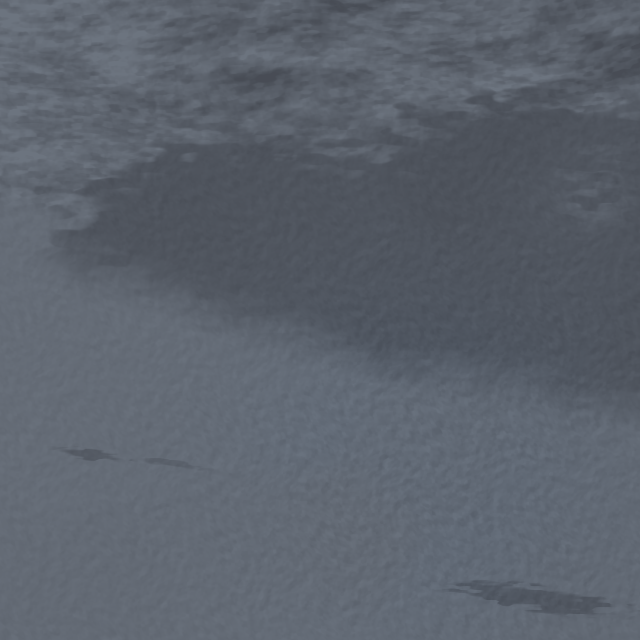
Give the GLSL for this texture, as a WebGL 2 fragment shader.

```glsl
#version 300 es
precision highp float;
// Slate-grey hillside: a soft shadow band between streaked rock and a grainy smooth slope.

#define SHADE_COLOR vec3(0.300, 0.320, 0.355)
#define SLOPE_COLOR vec3(0.396, 0.424, 0.465)
#define BLUE_TINT vec3(-0.014, -0.004, 0.006)
#define SHADOW_SOFTNESS 0.055
#define ROCK_CONTRAST 0.75
#define STREAK_DETAIL 0.75
#define GRAIN_SCALE 95.0
#define GRAIN_STRENGTH 0.3
#define MARK_DEPTH 0.68

uniform vec2 u_resolution;
out vec4 fragColor;

vec3 hash3(vec2 cell) {
  vec3 q = fract(cell.xyx * vec3(0.1031, 0.1030, 0.0973));
  q += dot(q, q.yxz + 33.33);
  return fract((q.xxy + q.yzz) * q.zyx);
}

// Smooth cellular noise: cell values blended by distance to jittered centres.
float cellNoise(vec2 p) {
  vec2 base = floor(p);
  float total = 0.0, weight = 0.0;
  for (int j = -1; j <= 1; j++) {
    for (int i = -1; i <= 1; i++) {
      vec2 cell = base + vec2(i, j);
      vec3 h = hash3(cell + 100.0);
      vec2 d = cell + 0.15 + 0.7 * h.xy - p;
      float w = exp(-7.0 * dot(d, d));
      total += w * h.z;
      weight += w;
    }
  }
  return total / weight;
}

float blob(vec2 p, vec2 center, vec2 radius) {
  vec2 d = (p - center) / radius;
  return exp(-dot(d, d));
}

// Horizontal streaks and patches of the upper rock.
float rockTone(vec2 p) {
  vec2 bent = p + vec2(0.0, 0.01 * sin(9.0 * p.x + 14.0 * p.y) - 0.06 * p.x * p.x);
  float patches = cellNoise(bent * vec2(8.0, 22.0)) - 0.5;
  float streaks = cellNoise(bent * vec2(24.0, 80.0) + 7.0) - 0.5;
  float fine = cellNoise(bent * vec2(70.0, 170.0) + 19.0) - 0.5;
  float left = 1.0 - smoothstep(0.1, 0.5, p.x);
  float tone = 0.54 + 0.4 * left;
  tone += ROCK_CONTRAST * patches * mix(1.0, 0.5, left);
  tone += STREAK_DETAIL * (0.8 * streaks + 0.7 * fine);

  // Slanted ledge on the right, lit above and shaded below.
  float ledge = p.y - 0.875 - 0.58 * (p.x - 0.83) + 0.03 * streaks;
  float side = smoothstep(0.62, 0.85, p.x);
  tone += side * (0.45 * blob(vec2(ledge), vec2(0.03), vec2(0.05))
                - 0.45 * blob(vec2(ledge), vec2(-0.05), vec2(0.06)));
  tone -= 0.4 * blob(p, vec2(0.36, 0.87), vec2(0.09, 0.03));
  return tone;
}

// Soft dark body with a ragged upper rim and a sloping lower rim.
float shadowMask(vec2 p) {
  float wobble = cellNoise(p * vec2(9.0, 15.0) + 31.0) - 0.5;
  float ragged = cellNoise(p * vec2(26.0, 75.0) + 43.0) - 0.5;
  float lower = 0.65 - 0.47 * p.x + 0.19 * p.x * p.x + 0.03 * wobble + 0.025 * ragged;
  float upper = 0.78 - 0.75 * max(0.28 - p.x, 0.0) + 0.05 * smoothstep(0.6, 0.8, p.x);
  upper += 0.06 * wobble + 0.08 * ragged;
  float above = smoothstep(-SHADOW_SOFTNESS, SHADOW_SOFTNESS, p.y - lower);
  return above * (1.0 - smoothstep(-0.03, 0.03, p.y - upper));
}

// Thin dark marks lying on the slope, growing toward the right.
float slopeMarks(vec2 p) {
  float mask = 0.0;
  float ragged = cellNoise(p * vec2(45.0, 190.0) + 57.0) - 0.5;
  for (int i = 0; i < 3; i++) {
    float k = float(i);
    vec2 center = vec2(0.14 - 0.09 * k + 0.22 * k * k, 0.29 + 0.0825 * k - 0.0975 * k * k);
    vec2 size = vec2(0.065 - 0.08 * k + 0.06 * k * k, 0.009 - 0.01 * k + 0.0078 * k * k);
    vec2 d = p - center;
    d.y += 0.14 * d.x;
    float inside = 1.0 - length(d / size) + 0.7 * ragged;
    mask = max(mask, smoothstep(0.0, 0.4, inside) * (k == 1.0 ? 0.6 : 1.0));
  }
  return mask;
}

// Fine relief lit from the upper left, with a finer speckle on top.
float grainRelief(vec2 p) {
  vec2 q = p * GRAIN_SCALE + 0.6 * sin(p.yx * 37.0);
  vec2 light = vec2(-0.3, 0.35);
  float relief = cellNoise(q + light) - cellNoise(q - light);
  return 0.8 * relief + 0.65 * (cellNoise(q * 2.1 + 71.0) - 0.5);
}

void main() {
  vec2 p = gl_FragCoord.xy / u_resolution;

  // Smooth slope below, rock above.
  float broad = cellNoise(p * 5.0 + 83.0) - 0.5;
  float rockEdge = 0.67 - 0.2 * p.x + 0.04 * broad;
  float rock = smoothstep(-0.03, 0.05, p.y - rockEdge);
  float slope = 0.97 + 0.1 * broad - 0.1 * smoothstep(0.4, 1.0, p.x);
  float tone = mix(slope, rockTone(p), rock);

  // Shadow, with lighter rock showing through.
  float shadow = shadowMask(p);
  float shown = 0.8 * blob(p, vec2(0.48, 0.79), vec2(0.13, 0.022))
              + 0.7 * blob(p, vec2(0.93, 0.70), vec2(0.06, 0.06));
  shadow *= 1.0 - shown * smoothstep(0.25, 0.6, cellNoise(p * vec2(30.0, 75.0) + 5.0));
  tone = mix(tone, 0.06 + 0.14 * broad, 0.95 * shadow);
  tone -= MARK_DEPTH * slopeMarks(p);

  // Grain is strongest on the bluish lower right.
  float rough = blob(p, vec2(0.68, 0.25), vec2(0.33, 0.28));
  tone += GRAIN_STRENGTH * (0.6 + 0.6 * rough) * grainRelief(p);

  vec3 color = mix(SHADE_COLOR, SLOPE_COLOR, clamp(tone, -0.2, 1.3));
  color += BLUE_TINT * rough * (0.6 + broad);
  fragColor = vec4(color, 1.0);
}
```
